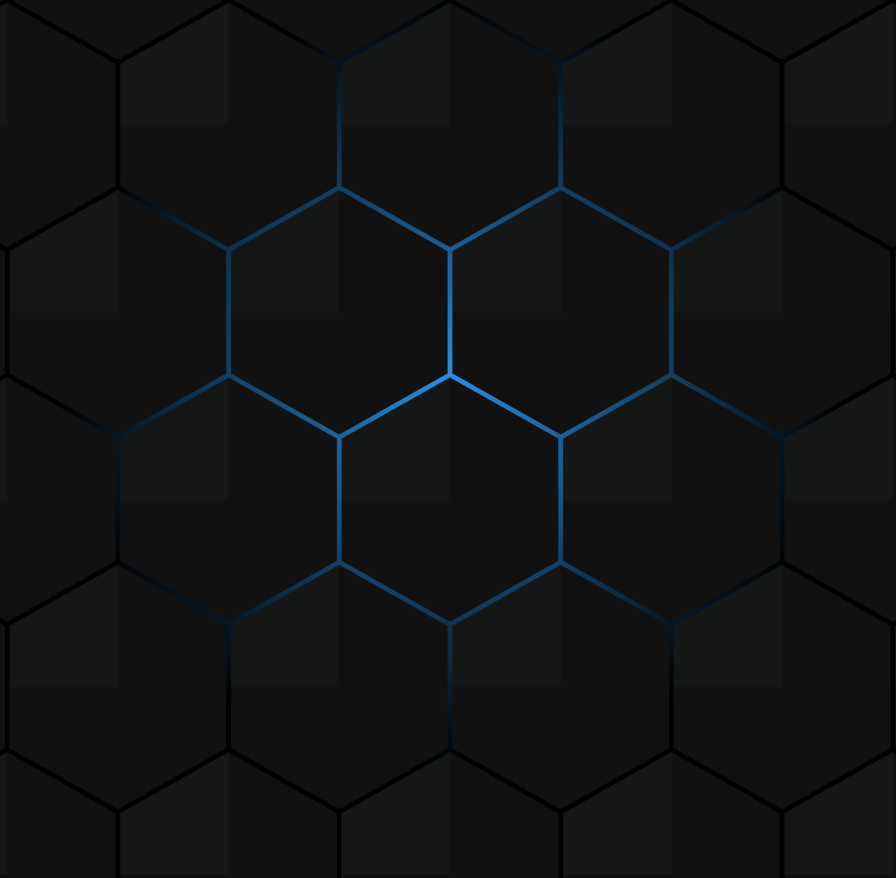
This background is drawn by a Shadertoy shader. Its source:

```glsl
// Dark honeycomb tiles with a blue glow showing through the gaps between them.

const vec2 CELL_SIZE = vec2(0.2471, 0.2464);
const vec2 GRID_CENTER = vec2(0.5022, 0.4309);
const vec2 GLOW_CENTER = vec2(0.501, 0.566);
const float GLOW_RADIUS = 0.44;
const float GAP_HALF_WIDTH = 0.0108;

const vec3 TILE_COLOR = vec3(0.067);
const vec3 FACET_COLOR = vec3(0.080, 0.091, 0.087);
const vec3 GLOW_COLOR = vec3(0.155, 0.56, 0.89);

// Offset from the nearest center of a pointy-top hexagon grid of unit width.
vec2 hexLocal(vec2 p) {
    vec2 period = vec2(1.0, sqrt(3.0));
    vec2 a = mod(p + 0.5 * period, period) - 0.5 * period;
    vec2 b = mod(p, period) - 0.5 * period;
    return dot(a, a) < dot(b, b) ? a : b;
}

// Distance from a point inside a unit-width hexagon to its border.
float hexBorder(vec2 local) {
    vec2 q = abs(local);
    return 0.5 - max(q.x, dot(q, vec2(0.5, 0.5 * sqrt(3.0))));
}

// Light seen in the gaps, fading from the glow center to black.
vec3 glow(vec2 uv, vec2 center, float radius) {
    float fade = max(0.0, 1.0 - distance(uv, center) / radius);
    return GLOW_COLOR * fade;
}

// Tile surface with a paler upper-left quarter.
vec3 tile(vec2 local, float blur) {
    float left = smoothstep(-blur, blur, -local.x);
    float upper = smoothstep(-blur, blur, local.y);
    return mix(TILE_COLOR, FACET_COLOR, left * upper);
}

void mainImage(out vec4 fragColor, in vec2 fragCoord) {
    vec2 uv = fragCoord / iResolution.xy;
    vec2 local = hexLocal((uv - GRID_CENTER) / CELL_SIZE);
    float pixel = 1.0 / (iResolution.y * CELL_SIZE.y);

    // Gaps between tiles
    float border = hexBorder(local);
    float gap = 1.0 - smoothstep(-0.7 * pixel, 0.7 * pixel, border - GAP_HALF_WIDTH);

    vec3 color = mix(tile(local, 0.5 * pixel), glow(uv, GLOW_CENTER, GLOW_RADIUS), gap);
    fragColor = vec4(color, 1.0);
}
```
